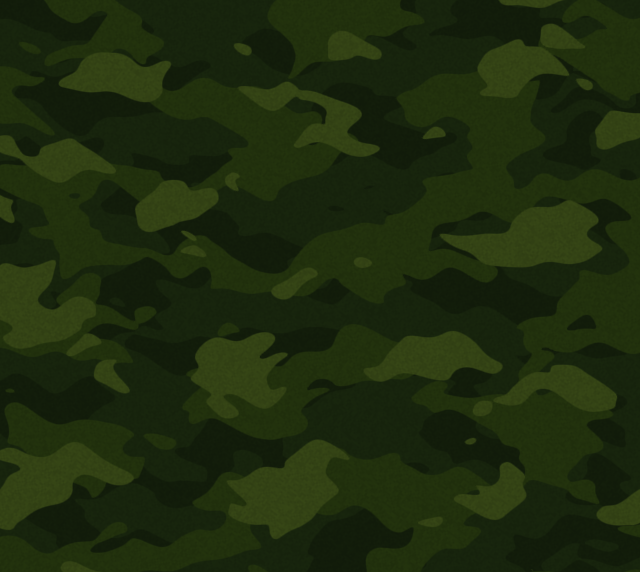
This pattern is drawn by a Shadertoy shader. Its source:

```glsl
#define WAVES 44
#define BASE_FREQ 14.0     // lowest wave number, per canvas height
#define FREQ_RANGE 7.0     // highest wave number relative to the lowest
#define ROUGHNESS 1.2      // amplitude falloff, lower gives more ragged edges
#define WARP 0.010         // bending of the outlines
#define DARK_CUT 0.29      // cuts are in standard deviations of the field
#define MID_CUT 0.32
#define LIGHT_CUT 0.95
#define GRAIN_FREQ 300.0
#define GRAIN 0.13
#define EDGE 0.8

const vec3 BASE_GREEN  = vec3(0.090, 0.140, 0.050);
const vec3 DARK_GREEN  = vec3(0.070, 0.110, 0.040);
const vec3 MID_GREEN   = vec3(0.130, 0.190, 0.050);
const vec3 LIGHT_GREEN = vec3(0.200, 0.260, 0.080);

float hash(vec2 p) {
    p = fract(p * vec2(0.1031, 0.1137));
    p += dot(p, p.yx + 33.33);
    return fract((p.x + p.y) * p.x * 7.31);
}

float valueNoise(vec2 p) {
    vec2 cell = floor(p), f = fract(p);
    f = f * f * (3.0 - 2.0 * f);
    return mix(mix(hash(cell), hash(cell + vec2(1, 0)), f.x),
               mix(hash(cell + vec2(0, 1)), hash(cell + vec2(1, 1)), f.x), f.y);
}

// Plane waves in scattered directions, scaled to unit variance
float waveField(vec2 p, float seed) {
    float sum = 0.0, variance = 0.0;
    for (int i = 0; i < WAVES; i++) {
        float n = float(i);
        float scale = pow(FREQ_RANGE, n / float(WAVES - 1));
        float amp = pow(scale, -ROUGHNESS);
        float angle = n * 2.39996 + seed;
        float phase = 6.2832 * hash(vec2(n + 3.0, seed * 17.0 + 5.0));
        vec2 dir = vec2(cos(angle), sin(angle));
        sum += amp * sin(dot(p, dir) * BASE_FREQ * scale + phase);
        variance += 0.5 * amp * amp;
    }
    return sum * inversesqrt(variance);
}

// Coverage of one layer of patches, elongated along x
float patches(vec2 p, float stretch, float cut, float seed) {
    vec2 bend = sin(p.yx * vec2(47.0, 31.0) + seed * vec2(2.3, 4.1))
              + 0.6 * sin(p.yx * vec2(83.0, 59.0) + p * 23.0 + seed);
    float field = waveField((p + WARP * bend) * vec2(1.0, stretch), seed);
    float width = EDGE * fwidth(field) + 1e-4;
    return smoothstep(-width, width, field - cut);
}

void mainImage(out vec4 fragColor, in vec2 fragCoord) {
    vec2 p = fragCoord / iResolution.y;

    // Stacked patches, darkest first
    vec3 color = BASE_GREEN;
    color = mix(color, DARK_GREEN, patches(p, 2.3, DARK_CUT, 1.0));
    color = mix(color, MID_GREEN, patches(p, 2.1, MID_CUT, 2.7));
    color = mix(color, LIGHT_GREEN, patches(p, 1.9, LIGHT_CUT, 4.6));

    // Fine cloth grain
    vec2 thread = mat2(0.8, 0.6, -0.6, 0.8) * p * GRAIN_FREQ;
    color *= 1.0 + GRAIN * (valueNoise(thread) - 0.5);

    fragColor = vec4(color, 1.0);
}
```
